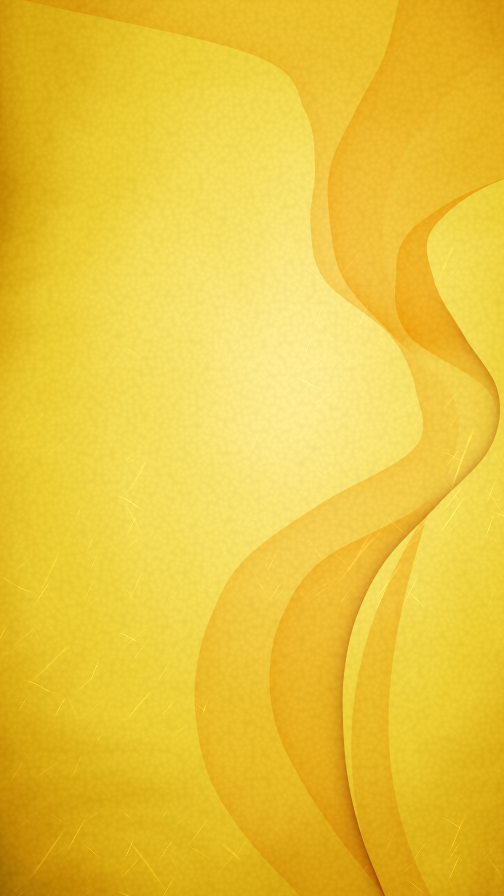
A Shadertoy shader for this background:

```glsl
// Golden aged paper with a pale glow, crossed by translucent folded ribbons.
// Ribbon borders are smooth curves x(t) down the canvas; each fold tints what
// lies below it. Layered sines, cellular noise and hashed scratches add wear.
#define GLOW_CENTRE vec2(0.58, 0.75)
#define GLOW_SIZE vec2(0.75, 1.10)
#define RIBBON_TINT vec3(0.97, 0.80, 0.38)
#define RIM_TINT vec3(0.76, 0.55, 0.28)
#define RIM_WIDTH 0.028
#define MOTTLE 0.055
#define GRAIN 0.045
#define SCRATCH_LIGHT 0.22

const float OUTER_LEFT[17] = float[17](.046,.507,.606,.625,.616,.644,.775,.826,
    .822,.635,.484,.419,.389,.391,.421,.493,.595);
const float INNER_FOLD[17] = float[17](.792,.762,.704,.655,.655,.683,.780,.894,
    .905,.840,.640,.560,.535,.549,.602,.676,.764);
const float HOOK_FOLD[17] = float[17](2.1,1.85,1.62,1.065,.829,.785,.812,.970,
    .965,.860,.760,.704,.681,.680,.691,.719,.763);
const float OUTER_RIGHT[17] = float[17](2.1,1.85,1.62,1.065,.866,.861,.921,.988,
    .972,.870,.766,.708,.683,.681,.692,.720,.764);

// Cubic curve through evenly spaced knots, t from 0 (top) to 1 (bottom)
float curve(float t, float k[17]) {
    float s = clamp(t, 0.0, 0.9999) * 16.0;
    int i = int(s);
    float u = fract(s), p = k[i], q = k[i + 1];
    float before = i > 0 ? k[i - 1] : 2.0 * p - q;
    float after = i < 15 ? k[i + 2] : 2.0 * q - p;
    float m = 0.5 * (q - before), n = 0.5 * (after - p);
    return p + u * (m + u * (3.0 * (q - p) - 2.0 * m - n + u * (2.0 * (p - q) + m + n)));
}

// Turns a horizontal offset into true distance, in canvas widths
float trueDistance(float d) {
    return d / max(length(vec2(dFdx(d), dFdy(d))) * iResolution.x, 0.5);
}

float cover(float d) { return clamp(0.5 + d * iResolution.x, 0.0, 1.0); }

float rim(float d) { return exp(-max(d, 0.0) / RIM_WIDTH); }

vec2 hash2(vec2 p) {
    return fract(sin(vec2(dot(p, vec2(127.1, 311.7)), dot(p, vec2(269.5, 183.3)))) * 43758.5);
}

// Distance to the nearest scattered point
float cellular(vec2 p) {
    vec2 cell = floor(p), f = fract(p);
    float best = 2.0;
    for (int k = 0; k < 9; k++) {
        vec2 o = vec2(k % 3, k / 3) - 1.0;
        best = min(best, length(o + hash2(cell + o) - f));
    }
    return best;
}

float layeredSines(vec2 p) {
    float sum = 0.0, amp = 0.5;
    for (int k = 0; k < 5; k++) {
        p = mat2(0.8, -0.6, 0.6, 0.8) * p * 1.8 + 1.7;
        p += 0.6 * sin(p.yx * 1.3);
        sum += amp * sin(p.x) * sin(p.y);
        amp *= 0.65;
    }
    return sum;
}

// One short hashed line per cell, on several grids
float scratches(vec2 p) {
    float sum = 0.0;
    for (int k = 0; k < 4; k++) {
        vec2 q = p * (5.0 + 3.0 * float(k)) + 7.3 * float(k);
        vec2 seed = hash2(floor(q)), f = fract(q) - 0.5;
        float angle = mix(0.2, 1.2, seed.x) + (seed.y > 0.7 ? 1.6 : 0.0);
        vec2 dir = vec2(cos(angle), -sin(angle));
        float across = abs(dot(f, vec2(-dir.y, dir.x)) + 0.25 * (seed.y - 0.5) + 0.02 * sin(9.0 * f.x));
        float along = abs(dot(f, dir));
        sum += smoothstep(0.018, 0.0, across) * smoothstep(0.42, 0.1, along) * seed.x;
    }
    return sum;
}

// Gold from shadow to highlight
vec3 gold(float v) {
    vec3 c = mix(vec3(.58, .39, .01), vec3(.77, .54, .02), smoothstep(-0.05, 0.17, v));
    c = mix(c, vec3(.85, .67, .07), smoothstep(0.13, 0.35, v));
    c = mix(c, vec3(.92, .80, .19), smoothstep(0.30, 0.56, v));
    c = mix(c, vec3(.96, .87, .36), smoothstep(0.52, 0.80, v));
    return mix(c, vec3(.99, .92, .56), smoothstep(0.74, 1.0, v));
}

void mainImage(out vec4 fragColor, in vec2 fragCoord) {
    vec2 uv = fragCoord / iResolution.xy;
    float x = uv.x, t = 1.0 - uv.y;
    vec2 p = vec2(x, t * 16.0 / 9.0);

    // Paper: glow, stained left side, mottling
    float r = length((p - GLOW_CENTRE) / GLOW_SIZE);
    float stain = exp(-x * 9.0) * exp(-pow((t - 0.24) / 0.17, 2.0));
    float wear = layeredSines(p * 4.0);
    float level = 1.0 - 0.55 * r - 0.2 * r * r * r - 0.28 * stain;
    vec3 col = gold(level + MOTTLE * wear * (0.4 + r));

    // Tail strip, behind the main ribbon
    float dl = t - 0.833, dr = t - 0.807;
    float tailLeft = trueDistance(x - 0.697 - 2.2 * dl * dl);
    float tailRight = trueDistance(0.771 + (1.9 + 2.0 * dr) * dr * dr - x);
    float tail = cover(tailLeft) * cover(tailRight) * smoothstep(0.56, 0.60, t);
    col *= mix(vec3(1), RIBBON_TINT, tail * (0.35 + 0.2 * rim(tailLeft) + 0.25 * rim(tailRight)));

    // Main ribbon and its folds
    float left = trueDistance(x - curve(t, OUTER_LEFT));
    float right = trueDistance(curve(t, OUTER_RIGHT) - x);
    float fold = trueDistance(x - curve(t, INNER_FOLD));
    float hook = trueDistance(x - curve(t, HOOK_FOLD));
    float veil = trueDistance(x - 0.759 - 5.5 * (t - 0.26) * (t - 0.26));
    float body = cover(left) * cover(right);
    float waist = smoothstep(0.37, 0.41, t) * (1.0 - smoothstep(0.53, 0.59, t));
    float tint = 0.38 + 0.25 * rim(left);
    tint += cover(fold) * mix(0.30 + 0.3 * rim(fold), -0.18, waist);
    tint -= 0.12 * cover(veil) * (1.0 - smoothstep(0.30, 0.37, t));
    tint += cover(hook) * (0.35 + 0.2 * rim(hook)) * (1.0 - smoothstep(0.40, 0.50, t));
    col *= mix(vec3(1), RIBBON_TINT, body * tint);
    float crease = rim(right * 2.2) * smoothstep(0.30, 0.42, t) * (0.55 + 0.4 * smoothstep(0.8, 0.95, t));
    col *= mix(vec3(1), RIM_TINT, body * crease);

    // Surface wear
    col += GRAIN * (0.45 - cellular(p * 90.0)) * vec3(1.0, 0.95, 0.6);
    float worn = smoothstep(-0.1, 0.5, wear) * smoothstep(0.3, 0.6, t + 0.15 * x);
    col += SCRATCH_LIGHT * scratches(p) * worn * vec3(0.7, 0.65, 0.4);
    fragColor = vec4(clamp(col, 0.0, 1.0), 1.0);
}
```
